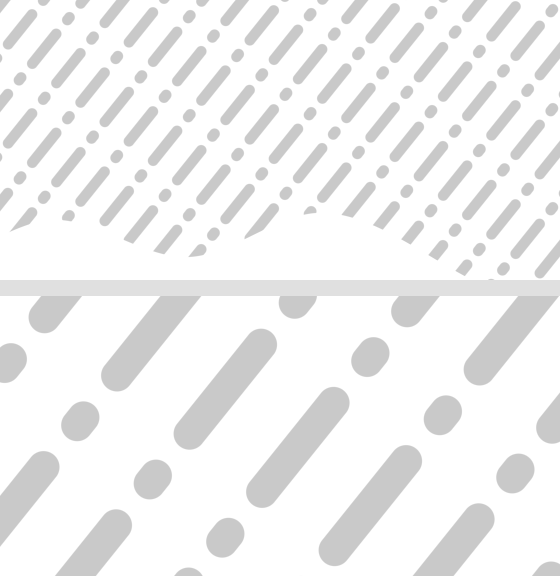
Top, the full canvas; bottom, a detail of the centre.
A Shadertoy shader for this pattern:

```glsl
// Lengths are in canvas heights.
const vec3 PAPER = vec3(1.0);
const vec3 INK = vec3(0.79);
const float STROKE_ANGLE = 0.8943;
const vec2 CELL = vec2(0.1107, 0.2758);    // column spacing, dash period
const vec2 DOT_ANCHOR = vec2(0.9349, 0.3789);
const float STROKE_RADIUS = 0.0190;
const float BAR_HALF = 0.068;              // half length between cap centres
const float DOT_HALF = 0.006;

// Crests and troughs of the wavy lower edge.
const int KNOTS = 5;
const vec2 WAVE[KNOTS] = vec2[KNOTS](
    vec2(-0.182, 0.104), vec2(0.195, 0.215), vec2(0.664, 0.082),
    vec2(1.146, 0.240), vec2(1.927, -0.070));

// Round-capped segment along y, centred on the origin.
float capsule(vec2 p, float halfLength) {
    return length(vec2(p.x, max(abs(p.y) - halfLength, 0.0))) - STROKE_RADIUS;
}

// Tilted grid with one dot and one bar per cell.
float dashDistance(vec2 p) {
    vec2 along = vec2(cos(STROKE_ANGLE), sin(STROKE_ANGLE));
    vec2 across = vec2(along.y, -along.x);
    p -= DOT_ANCHOR;
    vec2 q = vec2(dot(p, across), dot(p, along));
    q = mod(q + 0.5 * CELL, CELL) - 0.5 * CELL;
    vec2 fromBar = vec2(q.x, 0.5 * CELL.y - abs(q.y));
    return min(capsule(q, DOT_HALF), capsule(fromBar, BAR_HALF));
}

// Smooth curve joining the wave knots.
float waveHeight(float x) {
    float height = WAVE[0].y;
    for (int i = 0; i < KNOTS - 1; i++) {
        height += (WAVE[i + 1].y - WAVE[i].y) * smoothstep(WAVE[i].x, WAVE[i + 1].x, x);
    }
    return height;
}

void mainImage(out vec4 fragColor, in vec2 fragCoord) {
    vec2 p = fragCoord / iResolution.y;
    float pixel = 1.0 / iResolution.y;

    float dashes = 1.0 - smoothstep(-0.75 * pixel, 0.75 * pixel, dashDistance(p));
    float aboveWave = smoothstep(-0.75 * pixel, 0.75 * pixel, p.y - waveHeight(p.x));

    fragColor = vec4(mix(PAPER, INK, dashes * aboveWave), 1.0);
}
```
